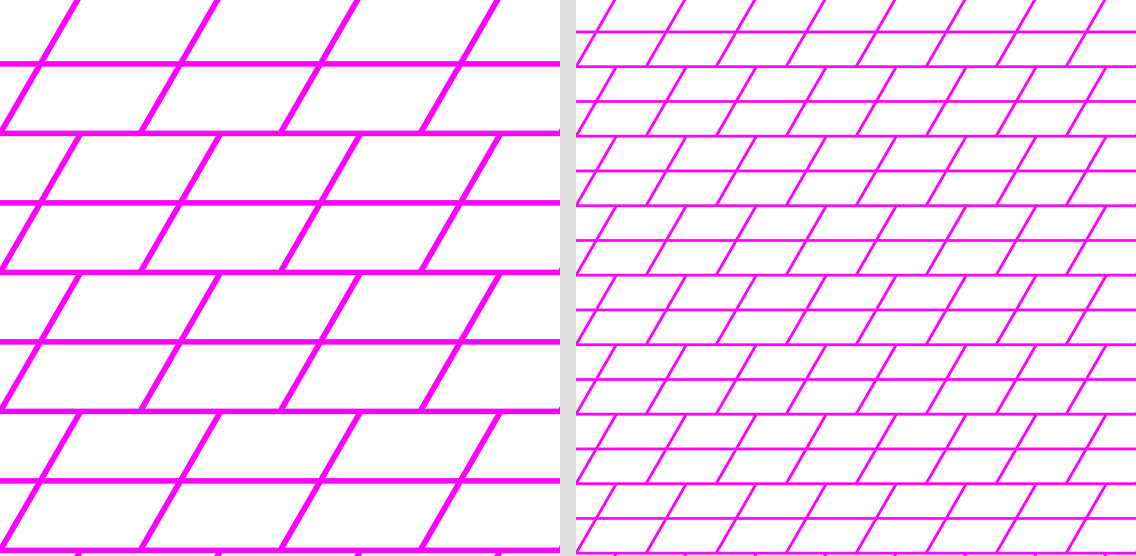
Left: one tile. Right: repeated 2 by 2.
Reproduce this pattern procedurally as a Shadertoy shader.

```glsl
// Draws a tiling lattice of magenta parallelograms: level lines crossed by slanted bars that restart every second row.

const vec3 PAPER = vec3(1.0);
const vec3 INK = vec3(1.0, 0.0, 1.0);

const vec2 REPEATS = vec2(4.0, 4.0);     // blocks across and up, two rows per block
const vec2 ORIGIN = vec2(0.289, 0.0404); // bar centre and block base, in blocks
const float LEAN = 0.575;                // sideways run of a bar over one block, in blocks
const float LEVEL_WIDTH = 0.0099;        // line widths, in canvas widths
const float BAR_WIDTH = 0.0103;

// Distance to the nearest whole number.
float nearestLine(float x) {
    return abs(x - round(x));
}

// Coverage of a line of the given width, with an edge one pixel soft.
float stroke(float dist, float width, float pixel) {
    return clamp((0.5 * width - dist) / pixel + 0.5, 0.0, 1.0);
}

// Distance to the level lines at the base and middle of each block.
float levelDistance(float y, float blockHeight) {
    return nearestLine(2.0 * y) * 0.5 * blockHeight;
}

// Perpendicular distance to the slanted bars, which restart in each block.
float barDistance(vec2 p, vec2 block, float lean) {
    float run = lean * block.x / block.y;
    float across = p.x - lean * (fract(p.y) - 0.5);
    return nearestLine(across) * block.x * inversesqrt(1.0 + run * run);
}

void mainImage(out vec4 fragColor, in vec2 fragCoord) {
    float pixel = 1.0 / iResolution.x;
    vec2 block = iResolution.xy * pixel / REPEATS;
    vec2 p = fragCoord / iResolution.xy * REPEATS - ORIGIN;

    // Both sets of lines share one flat ink.
    float level = stroke(levelDistance(p.y, block.y), LEVEL_WIDTH, pixel);
    float bar = stroke(barDistance(p, block, LEAN), BAR_WIDTH, pixel);

    fragColor = vec4(mix(PAPER, INK, max(level, bar)), 1.0);
}
```
